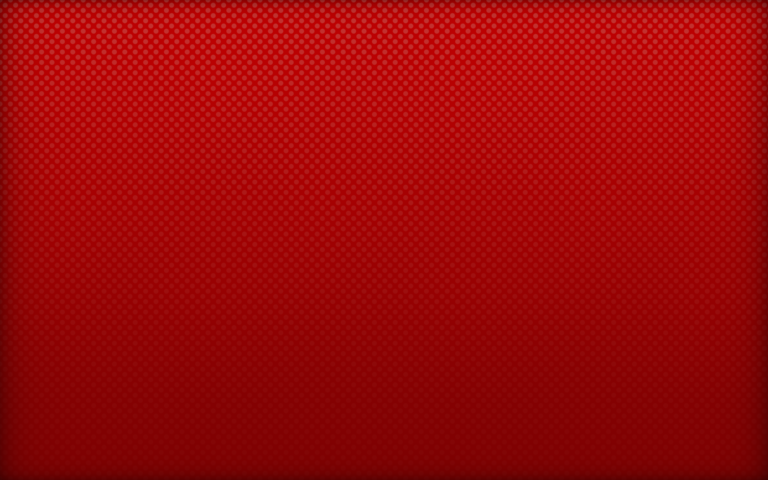
Write a WebGL 1 fragment shader that draws this pattern.

```glsl
precision mediump float;

// A red panel covered by a staggered grid of small pale dots.
// The ground darkens downward, the dots fade with it, and a soft
// shadow frames the edges. Lengths are fractions of canvas height.

uniform vec2 u_resolution;

const float ROWS = 46.15;         // full dot periods down the canvas
const float DOT_RADIUS = 0.235;   // in periods
const vec3 TOP_RED = vec3(0.745, 0.004, 0.006);
const vec3 MID_RED = vec3(0.635, 0.004, 0.006);
const vec3 LOW_RED = vec3(0.505, 0.004, 0.006);
const vec3 DOT_TINT = vec3(0.82, 0.72, 0.68);

// Distance to the nearest dot centre: a square grid plus its half-step copy.
float staggeredDistance(vec2 cell) {
  vec2 corner = fract(cell) - 0.5;
  vec2 centre = fract(cell + 0.5) - 0.5;
  return min(length(corner), length(centre));
}

float dotMask(vec2 cell, float radius, float blur) {
  return 1.0 - smoothstep(radius - blur, radius + blur, staggeredDistance(cell));
}

vec3 ground(float depth) {
  vec3 upper = mix(TOP_RED, MID_RED, smoothstep(0.0, 0.55, depth));
  return mix(upper, LOW_RED, smoothstep(0.4, 0.95, depth));
}

// Dots are clearest near the top and almost vanish at the bottom.
float dotStrength(float depth) {
  return mix(0.025, 0.29, pow(1.0 - depth, 1.8));
}

// Darkening that decays away from one edge.
float edgeShade(float distanceToEdge, float reach, float amount) {
  return 1.0 - amount * exp(-distanceToEdge / reach);
}

void main() {
  vec2 p = gl_FragCoord.xy / u_resolution.y;
  float aspect = u_resolution.x / u_resolution.y;
  float depth = 1.0 - p.y;

  // Ground and dots, with the grid anchored at the upper left
  vec2 cell = vec2(p.x, depth) * ROWS;
  float pixel = ROWS / u_resolution.y;
  float blur = max(0.09, 0.75 * pixel);
  float mask = dotMask(cell, DOT_RADIUS, blur);
  vec3 color = mix(ground(depth), DOT_TINT, mask * dotStrength(depth));

  // Edge shadow
  float side = min(p.x, aspect - p.x);
  color *= edgeShade(side, 0.030, 0.30);
  color *= edgeShade(depth, 0.014, 0.28);
  color *= edgeShade(p.y, 0.018, 0.30);

  gl_FragColor = vec4(color, 1.0);
}
```
